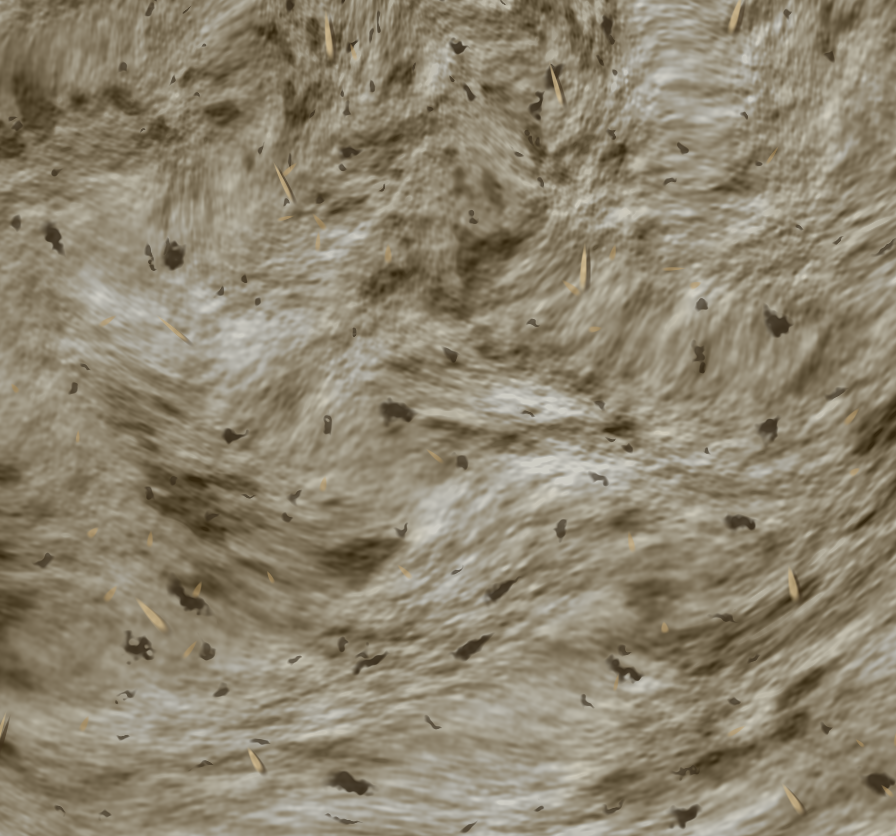
Write a WebGL 2 fragment shader that draws this texture.

```glsl
#version 300 es
precision highp float;
// Rough earthen plaster: trowelled clay swept in bowl-shaped arcs, side-lit,
// with pale lime patches, dark pits and bits of straw. Cellular blob noise in
// polar coordinates gives tone and relief; scattered ellipses give the rest.
uniform vec2 u_resolution;
out vec4 outColor;

const vec2 SWEEP_CENTER = vec2(0.42, 1.32);
const vec2 TO_LIGHT = vec2(-0.0022, 0.0042);

vec3 hash3(vec2 c) {
  vec3 a = fract(c.xyx * vec3(0.1031, 0.1030, 0.0973));
  a += dot(a, a.yxz + 33.33);
  return fract((a.xxy + a.yzz) * a.zyx);
}

// Cellular noise: one soft blob of random sign per cell, about -1 to 1.
float blobs(vec2 p) {
  vec2 cell = floor(p);
  float sum = 0.0;
  for (int j = -1; j <= 1; j++)
    for (int i = -1; i <= 1; i++) {
      vec2 c = cell + vec2(i, j);
      vec3 rnd = hash3(c + 57.0);
      vec2 d = p - c - rnd.xy;
      float k = max(0.0, 1.0 - dot(d, d));
      sum += (rnd.z * 2.0 - 1.0) * k * k * k;
    }
  return sum;
}

float layers(vec2 p, int count, float gain) {
  float sum = 0.0, amp = 1.0;
  for (int i = 0; i < count; i++) {
    sum += amp * blobs(p);
    p = p * 1.93 + vec2(17.3, 41.7);
    amp *= gain;
  }
  return sum;
}

// Arc length and radius around the sweep centre, gently wobbled.
vec2 sweep(vec2 p) {
  vec2 d = p - SWEEP_CENTER;
  vec2 q = vec2(atan(d.x, -d.y) * 0.9, length(d));
  q += 0.022 * vec2(sin(q.y * 17.0 + 2.0 * sin(q.x * 9.0)),
                    sin(q.x * 13.0 + 1.7 * sin(q.y * 11.0)));
  return q;
}

float relief(vec2 p) {
  return layers(sweep(p) * vec2(8.0, 13.0) + 5.0, 5, 0.57);
}

// Coverage of sparse ellipses: size is half length and half width.
float scatter(vec2 p, float grid, float share, vec2 size, float tilt, float spread, float seed) {
  vec2 cell = floor(p * grid);
  float cover = 0.0;
  for (int j = -1; j <= 1; j++)
    for (int i = -1; i <= 1; i++) {
      vec2 c = cell + vec2(i, j);
      vec3 place = hash3(c + seed);
      vec3 form = hash3(c + seed + 113.0);
      if (place.z > share) continue;
      float a = tilt + spread * (form.x - 0.5);
      vec2 d = p - (c + place.xy) / grid;
      d = vec2(d.x * cos(a) + d.y * sin(a), d.y * cos(a) - d.x * sin(a));
      d /= size * (0.55 + 0.7 * form.yz);
      d.y *= 1.0 + 0.4 * clamp(d.x, -1.5, 1.5);
      cover = max(cover, 1.0 - smoothstep(0.6, 1.3, length(d)));
    }
  return cover;
}

// Clay ramp: warm umber in the darks, cooler grey in the lights.
vec3 clay(float tone) {
  vec3 warmth = mix(vec3(0.0, 0.05, 0.145), vec3(0.0, 0.02, 0.085),
                    smoothstep(0.46, 0.74, tone));
  return vec3(tone) - warmth;
}

void main() {
  vec2 p = gl_FragCoord.xy / u_resolution.y;
  vec2 q = sweep(p);

  // Broad patches, streaks and fine grit
  vec2 off = (p - vec2(0.66, 0.42)) * vec2(1.0, 0.85);
  float glow = exp(-4.5 * dot(off, off));
  float patches = layers(q * vec2(4.0, 7.0) + 31.0, 3, 0.65);
  float streaks = layers(q * vec2(17.0, 31.0) + 73.0, 2, 0.7);
  float grit = layers(p * 75.0 + 11.0, 2, 0.8);

  // Side light on the ridges, stronger where the clay is coarse
  float slope = relief(p) - relief(p + TO_LIGHT);
  float coarse = mix(0.8, 1.15, smoothstep(0.15, 0.75, p.x));

  float tone = 0.535 + 0.075 * glow + 0.075 * patches + 0.05 * streaks + 0.03 * grit;
  tone += 0.5 * coarse * clamp(slope, -0.4, 0.3);
  tone -= 0.13 * smoothstep(0.35, 0.95, -patches - 0.6 * streaks) * smoothstep(-0.1, 0.5, -streaks);
  vec3 color = clay(clamp(tone, 0.2, 0.82));

  // Cool lime bloom on the palest patches
  float lime = smoothstep(0.1, 0.8, patches + 0.5 * glow - 0.15) * smoothstep(0.56, 0.72, tone);
  color += lime * vec3(-0.012, 0.002, 0.035);

  // Ragged pits lying along the sweep
  vec2 ragged = q + 0.006 * vec2(streaks, grit);
  float pits = scatter(ragged, 9.0, 0.26, vec2(0.019, 0.009), 0.0, 1.4, 7.0);
  pits = max(pits, 0.75 * scatter(ragged, 23.0, 0.16, vec2(0.008, 0.005), 0.0, 2.0, 29.0));
  color = mix(color, vec3(0.21, 0.165, 0.10) + 0.03 * grit, 0.85 * pits);

  // Straw with a cast shadow, then small chaff
  vec2 straw = vec2(0.026, 0.0042);
  float shade = scatter(p + vec2(-0.005, 0.004), 7.0, 0.14, straw, 1.9, 1.3, 43.0);
  float stalk = scatter(p, 7.0, 0.14, straw, 1.9, 1.3, 43.0);
  float chaff = scatter(p, 21.0, 0.07, vec2(0.010, 0.0032), 1.2, 2.6, 61.0);
  color = mix(color, vec3(0.25, 0.19, 0.11), 0.6 * shade);
  color = mix(color, vec3(0.80, 0.71, 0.54) + 0.05 * grit, 0.85 * stalk);
  color = mix(color, vec3(0.72, 0.60, 0.40) + 0.06 * grit, 0.6 * chaff);

  outColor = vec4(clamp(color, 0.0, 1.0), 1.0);
}
```
